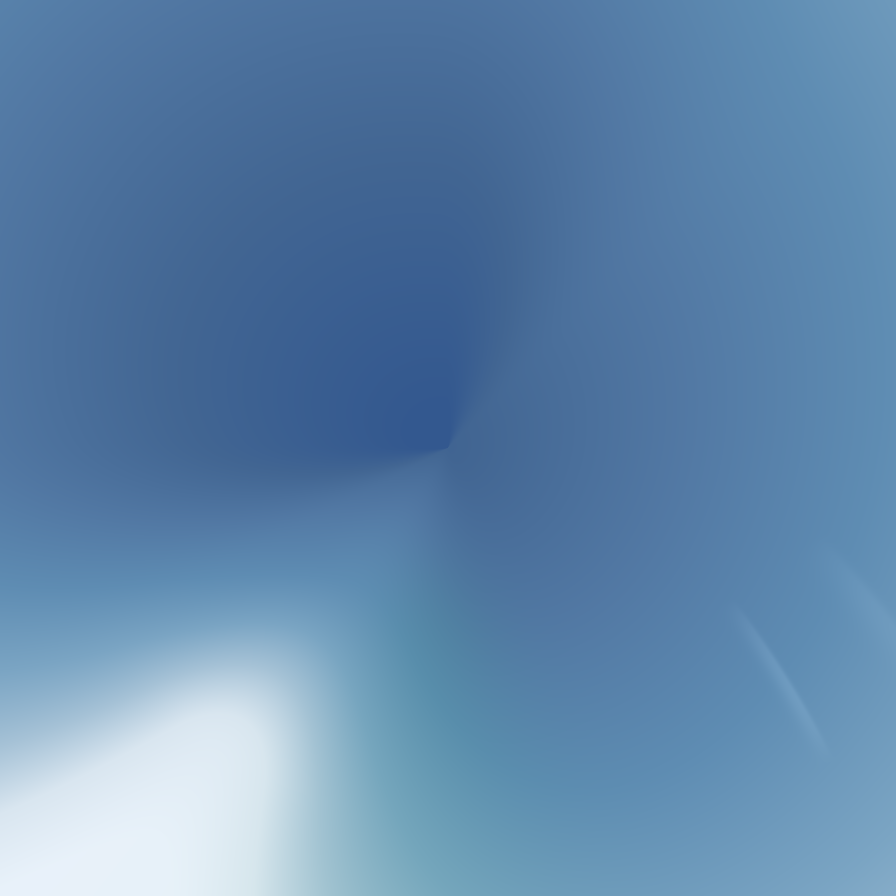
A three.js fragment shader for this texture:

```glsl
// A soft blue conical gradient: a dark sector and a pale beam meet at one apex.
// Angle and radius around the apex give a tone level, which a colour ramp turns
// into blue to white; two faint streaks lie over the lower right.

varying vec2 vUv;

const vec2 APEX = vec2(0.5, 0.5);

// Tone levels, in ramp steps
const float BASE_LEVEL = 0.85;
const float BASE_SLOPE = 3.9;
const float SLOPE_SWING = 0.9;
const float SLOPE_ANGLE = -50.0;   // direction of fastest brightening, degrees
const float DARK_DEPTH = 1.0;
const float DARK_CURVE = 1.0;

// Beam lobes: angle and width in degrees, height in ramp steps
const vec3 BEAM_WIDE = vec3(238.0, 36.0, 2.0);
const vec3 BEAM_CORE = vec3(232.0, 17.0, 2.0);
const vec3 TEAL_LOBE = vec3(266.0, 22.0, 1.0);
const vec3 TEAL_SHIFT = vec3(-0.025, 0.005, -0.03);

// Colour ramp, dark to light
const vec3 DEEP  = vec3(0.20, 0.345, 0.56);
const vec3 NAVY  = vec3(0.26, 0.40, 0.575);
const vec3 SLATE = vec3(0.32, 0.47, 0.64);
const vec3 STEEL = vec3(0.37, 0.55, 0.70);
const vec3 SKY   = vec3(0.48, 0.645, 0.765);
const vec3 PALE  = vec3(0.65, 0.76, 0.84);
const vec3 MIST  = vec3(0.85, 0.90, 0.94);
const vec3 WHITE = vec3(0.91, 0.945, 0.98);

const vec3 STREAK_COLOR = vec3(0.055, 0.05, 0.045);

// Bell curve over angle
float lobe(float angle, vec3 shape) {
  float d = (angle - shape.x) / shape.y;
  return shape.z * exp(-d * d);
}

vec3 ramp(float t) {
  vec3 c = mix(DEEP, NAVY, clamp(t, 0.0, 1.0));
  c = mix(c, SLATE, clamp(t - 1.0, 0.0, 1.0));
  c = mix(c, STEEL, clamp(t - 2.0, 0.0, 1.0));
  c = mix(c, SKY,   clamp(t - 3.0, 0.0, 1.0));
  c = mix(c, PALE,  clamp(t - 4.0, 0.0, 1.0));
  c = mix(c, MIST,  clamp(t - 5.0, 0.0, 1.0));
  return mix(c, WHITE, clamp(t - 6.0, 0.0, 1.0));
}

// Slightly bowed streak from a to b, fading at both ends
float streak(vec2 p, vec2 a, vec2 b, float bow, float width) {
  vec2 axis = b - a;
  float len = length(axis);
  vec2 dir = axis / len;
  vec2 q = p - a;
  float along = clamp(dot(q, dir) / len, 0.0, 1.0);
  float fade = 4.0 * along * (1.0 - along);
  float side = dot(q, vec2(-dir.y, dir.x)) - bow * fade;
  // Crisp on the upper side, feathered below
  float spread = side > 0.0 ? width : width * 3.0;
  return fade * exp(-side * side / (spread * spread));
}

float toneLevel(float angle, float r) {
  float swing = cos(radians(angle - SLOPE_ANGLE));
  float level = BASE_LEVEL + r * (BASE_SLOPE + SLOPE_SWING * swing);

  // Dark sector, upper left
  float dark = smoothstep(43.0, 92.0, angle)
             * (1.0 - smoothstep(178.0, 210.0, angle));
  level += dark * (DARK_CURVE * r * r - DARK_DEPTH);

  // Pale beam, lower left
  level += lobe(angle, BEAM_WIDE) * (1.0 - exp(-r / 0.15));
  level += lobe(angle, BEAM_CORE) * smoothstep(0.18, 0.43, r);
  return level;
}

void main() {
  vec2 p = vUv - APEX;
  float r = length(p);
  float angle = r > 0.0 ? mod(degrees(atan(p.y, p.x)), 360.0) : 0.0;

  vec3 color = ramp(toneLevel(angle, r));
  color += TEAL_SHIFT * lobe(angle, TEAL_LOBE) * smoothstep(0.05, 0.22, r);

  // Faint streaks
  float marks = streak(vUv, vec2(0.815, 0.33), vec2(0.928, 0.15), 0.005, 0.004);
  marks += 0.5 * streak(vUv, vec2(0.91, 0.40), vec2(1.04, 0.24), 0.004, 0.008);
  color += STREAK_COLOR * marks;

  gl_FragColor = vec4(clamp(color, 0.0, 1.0), 1.0);
}
```
